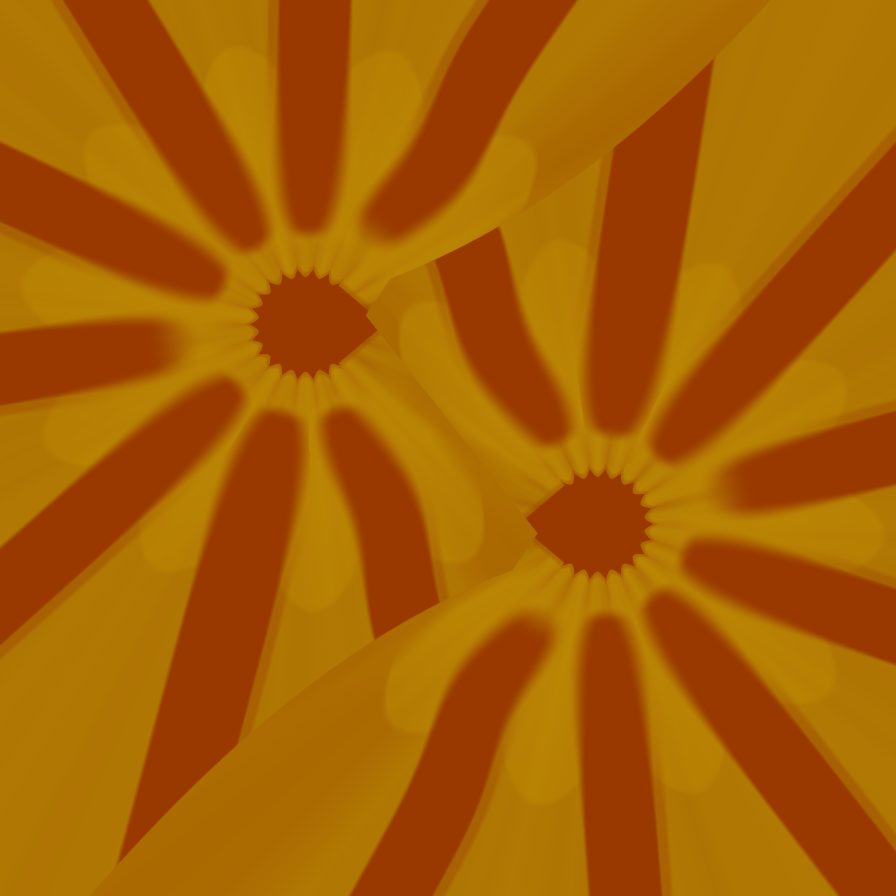
A Shadertoy shader for this background:

```glsl
// Two ochre blossoms with rust rays, divided by an S-shaped fold.
// Each blossom is drawn in polar form: nearest ray, nearest petal, toothed core.
// Layered sines of the angle give the faint radial facets.

const vec3 RUST  = vec3(0.60, 0.225, 0.0);
const vec3 GOLD  = vec3(0.69, 0.465, 0.01);
const vec3 PETAL = vec3(0.725, 0.515, 0.015);
const vec3 FLANK = vec3(0.67, 0.415, 0.005);

const vec2 CENTER_A = vec2(0.341, 0.638);
const vec2 CENTER_B = vec2(0.667, 0.415);
const float START_A = 55.0;      // angle of the first ray, degrees
const float START_B = -119.0;
const float RAY_STEP = 33.35;    // degrees between rays
const float LAST_RAY = 7.0;
const float RAY_WIDTH = 0.041;   // half width far from the core
const float RAY_TIP = 0.094;     // radius where rays begin
const float RAY_BEND = 5.0;      // bow of the outermost rays, degrees
const float PETAL_END = 0.32;
const float PETAL_WIDTH = 0.049;
const float CORE_RADIUS = 0.055;
const float TOOTH_DEPTH = 0.009;
const float TOOTH_COUNT = 22.0;
const float BEAK_ANGLE = 0.867;  // tangent angle of the pointed core side

// Coverage of a shape with signed distance d and edge softness s.
float cover(float d, float s) {
    return 1.0 - smoothstep(-s, s, d);
}

// Mask of the rust ray nearest to turn t (in ray steps).
float rayMask(float t, float r, float px) {
    float k = clamp(round(t), 0.0, LAST_RAY);
    float side = step(LAST_RAY, k) - step(k, 0.0);
    float bow = (r - 0.215) / 0.09;
    float offset = (t - k) * RAY_STEP - side * RAY_BEND * exp(-bow * bow);
    float across = r * sin(clamp(radians(offset), -1.5, 1.5));

    // The first and fifth rays begin later, with a longer fade.
    float late = k == 4.0 ? 0.045 : (k == 0.0 ? 0.025 : 0.0);
    float tip = RAY_TIP + 0.5 * late;
    float width = RAY_WIDTH + (k == 6.0 ? 0.007 : 0.0);
    width *= sqrt(max(0.0, 1.0 - exp((tip - r) / 0.065)));

    float soft = mix(0.012, 0.002, smoothstep(0.13, 0.36, r)) + px;
    float body = cover(abs(across) - width, soft);
    float shade = cover(abs(across - 0.006) - width - 0.005, soft);
    shade *= 0.35 * smoothstep(0.18, 0.34, r);
    return max(body, shade) * smoothstep(tip - 0.005, tip + 0.018 + late, r);
}

// Mask of the rounded petal nearest to turn t.
float petalMask(float t, float r) {
    float j = clamp(floor(t) + 0.5, -0.5, LAST_RAY + 0.5);
    float q = clamp(radians((t - j) * RAY_STEP), -1.5, 1.5);
    vec2 local = r * vec2(cos(q), sin(q));
    float end = local.x + local.y * local.y / 0.05 - PETAL_END;
    float side = abs(local.y) - min(0.27 * r, PETAL_WIDTH);
    return cover(end, 0.006) * cover(side, 0.012) * mix(1.0, 0.7, smoothstep(0.15, 0.32, r));
}

// Signed distance to the toothed core, with a beak along +x or -x.
float coreDistance(vec2 v, float a, float r, float beak) {
    vec2 m = vec2(v.x * beak, abs(v.y));
    float line = dot(m, vec2(cos(BEAK_ANGLE), sin(BEAK_ANGLE))) - CORE_RADIUS - 0.002;
    float teeth = TOOTH_DEPTH * (1.0 - abs(sin(0.5 * TOOTH_COUNT * a)));
    return atan(m.y, m.x) < BEAK_ANGLE ? line : r - CORE_RADIUS - teeth + 0.002;
}

vec3 blossom(vec2 v, float start, float beak, float px) {
    float r = length(v);
    float a = atan(v.y, v.x);
    float t = mod((degrees(a) - start) / RAY_STEP + 1.9, 360.0 / RAY_STEP) - 1.9;

    // Ground, darker on the flank that has no rays
    float flank = smoothstep(0.2, 0.65, max(-t, t - LAST_RAY));
    flank *= smoothstep(0.08, 0.17, r);
    vec3 col = mix(GOLD, FLANK, flank * mix(0.65, 1.0, smoothstep(0.2, 0.35, r)));
    col = mix(col, PETAL, petalMask(t, r));

    // Fine facets and the fluted ring near the core
    float facets = sin(17.0 * a + 1.0) + 0.6 * sin(41.0 * a) + 0.4 * sin(73.0 * a + 2.0);
    col += vec3(0.003, 0.006, 0.0) * facets;
    float flute = abs(sin(0.5 * TOOTH_COUNT * a));
    float ring = smoothstep(0.055, 0.07, r) * (1.0 - smoothstep(0.075, 0.12, r));
    col -= vec3(0.025, 0.06, 0.0) * ring * (1.0 - flute);

    // Rays and core
    col = mix(col, RUST, rayMask(t, r, px));
    float core = coreDistance(v, a, r, beak);
    col = mix(col, RUST, 0.35 * cover(core - 0.005, 0.002 + px));
    return mix(col, RUST, cover(core, px));
}

// Signed side of the S-shaped fold: negative belongs to the first blossom.
float foldSide(vec2 p) {
    vec2 axis = normalize(CENTER_B - CENTER_A);
    vec2 v = p - 0.5 * (CENTER_A + CENTER_B);
    float along = dot(v, axis);
    float h = dot(v, vec2(-axis.y, axis.x));
    float tail = 0.3 * exp(-abs(h) / 0.326) - 0.0755;
    float swing = min(min(3.2 * abs(h), 0.148), tail);
    return along + sign(h) * swing;
}

void mainImage(out vec4 fragColor, in vec2 fragCoord) {
    float size = min(iResolution.x, iResolution.y);
    vec2 p = (fragCoord - 0.5 * iResolution.xy) / size + 0.5;
    float px = 1.0 / size;
    vec3 first = blossom(p - CENTER_A, START_A, 1.0, px);
    vec3 second = blossom(p - CENTER_B, START_B, -1.0, px);
    fragColor = vec4(mix(second, first, cover(foldSide(p), px)), 1.0);
}
```
